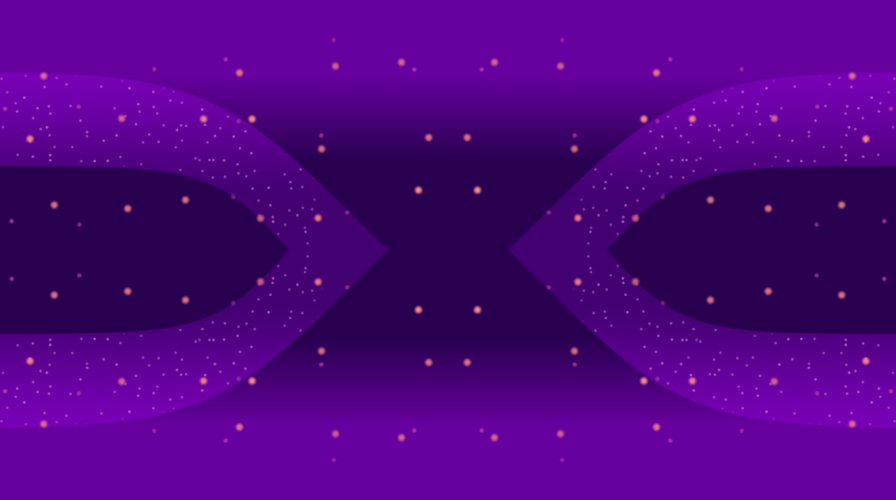
Reproduce this background procedurally as a Shadertoy shader.

```glsl
// A violet night sky, mirrored about both axes: a stepped vertical gradient
// and two glowing ribbons that bend to points facing the centre. Ribbon edges
// are tanh curves; the stars and ribbon dust are scattered on hashed grids.

vec3 hash3(vec2 cell) {
    vec3 h = vec3(dot(cell, vec2(127.1, 311.7)),
                  dot(cell, vec2(269.5, 183.3)),
                  dot(cell, vec2(419.2, 371.9)));
    return fract(sin(h) * 43758.5);
}

// One soft dot per grid cell, kept away from the cell border.
// Returns its coverage, dimmed by a random brightness.
float starLayer(vec2 p, float cellSize, float radius, float density, float seed) {
    vec2 cell = floor(p / cellSize);
    vec3 rnd = hash3(cell + seed);
    vec2 centre = (cell + 0.2 + 0.6 * rnd.xy) * cellSize;
    float soft = max(radius * 0.7, 1.0 / iResolution.y);
    float dotMask = 1.0 - smoothstep(radius - soft, radius + soft, length(p - centre));
    float brightness = 0.65 + 0.35 * fract(rnd.z * 17.0);
    return dotMask * brightness * step(rnd.z, density);
}

// Dark across the middle, rising in fine steps to violet.
vec3 skyColor(float height) {
    float rise = clamp((height - 0.178) / 0.172, 0.0, 1.0);
    float stepped = floor(rise * 9.0 + 0.5) / 9.0;
    return mix(vec3(0.16, 0.0, 0.315), vec3(0.40, 0.0, 0.62), mix(rise, stepped, 0.6));
}

// Positive inside the ribbon, negative outside.
float ribbonField(vec2 q) {
    float t = q.x - 0.119;
    float outer = 0.357 * tanh(2.6 * t + 2.0 * t * t);
    float inner = 0.168 * tanh(6.7 * (q.x - 0.318));
    return min(outer - q.y, q.y - inner);
}

void mainImage(out vec4 fragColor, in vec2 fragCoord) {
    // Fold all four quadrants into one; one unit is the canvas height
    vec2 q = abs(fragCoord - 0.5 * iResolution.xy) / iResolution.y;

    // Sky and ribbon
    float field = ribbonField(q);
    float edge = max(fwidth(field), 0.001);
    float ribbon = smoothstep(-edge, edge, field);
    vec3 ribbonColor = mix(vec3(0.26, 0.0, 0.44), vec3(0.47, 0.0, 0.71),
                           smoothstep(0.08, 0.37, q.y));
    vec3 color = mix(skyColor(q.y), ribbonColor, ribbon);

    // Fine dust, only within the ribbon and away from its tip
    float dustArea = smoothstep(0.0, 0.012, field) * smoothstep(0.24, 0.29, q.x);
    float dust = 0.0;
    for (int i = 0; i < 2; i++) {
        float k = float(i);
        dust = max(dust, starLayer(q + 0.013 * k, 0.034, 0.0024, 0.55, 7.0 + 31.0 * k));
    }
    color = mix(color, vec3(0.84, 0.48, 0.86), 0.75 * dust * dustArea);

    // Faint small stars, then bright coral ones
    color = mix(color, vec3(0.78, 0.30, 0.66), 0.7 * starLayer(q, 0.16, 0.004, 0.7, 53.0));
    color = mix(color, vec3(1.0, 0.54, 0.55), starLayer(q, 0.15, 0.0065, 0.78, 19.0));

    fragColor = vec4(color, 1.0);
}
```
